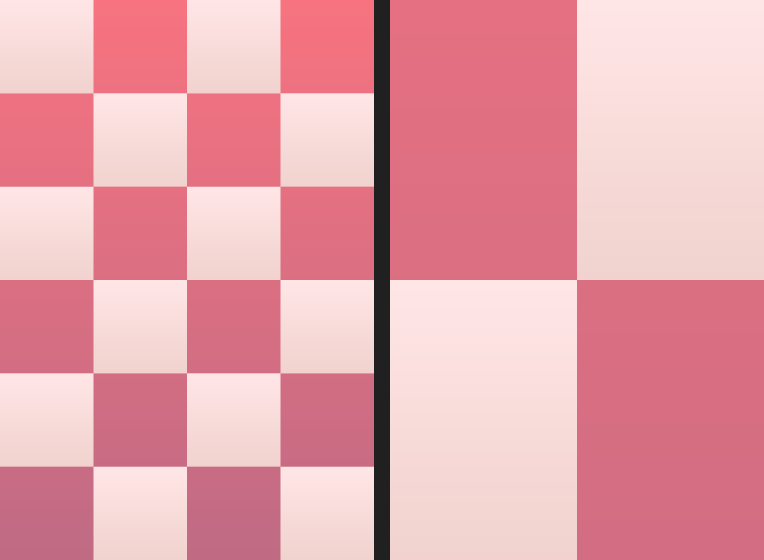
Left: the whole. Right: its middle third, enlarged.
Give the GLSL for this pattern, as a WebGL 1 fragment shader.

```glsl
precision highp float;

uniform vec2 u_resolution;

#define GRID vec2(4.0, 6.0)
#define ROSE_TOP vec3(0.97, 0.450, 0.502)
#define ROSE_BOTTOM vec3(0.75, 0.418, 0.518)
#define BLUSH_TOP vec3(1.0, 0.902, 0.902)
#define BLUSH_BOTTOM vec3(0.943, 0.823, 0.808)

// Square wave per axis: +1 in even cells, -1 in odd ones, one-pixel ramps
vec2 squareWave(vec2 cell, vec2 pixel) {
  vec2 wave = 0.5 - abs(mod(cell + 0.5, 2.0) - 1.0);
  // Shift so that even cells are centred on the positive half
  wave = 0.5 - abs(mod(cell - 0.5, 2.0) - 1.0);
  return clamp(-wave * 2.0 / pixel, -1.0, 1.0);
}

void main() {
  vec2 uv = gl_FragCoord.xy / u_resolution;
  vec2 cell = uv * GRID;
  vec2 pixel = GRID / u_resolution;

  // Rose fades over the whole canvas, blush restarts in every cell
  vec3 rose = mix(ROSE_BOTTOM, ROSE_TOP, uv.y);
  vec3 blush = mix(BLUSH_BOTTOM, BLUSH_TOP, fract(cell.y));

  // Checker: cells with an even index sum are rose
  vec2 wave = squareWave(cell, pixel);
  float roseCover = 0.5 + 0.5 * wave.x * wave.y;

  gl_FragColor = vec4(mix(blush, rose, roseCover), 1.0);
}
```
